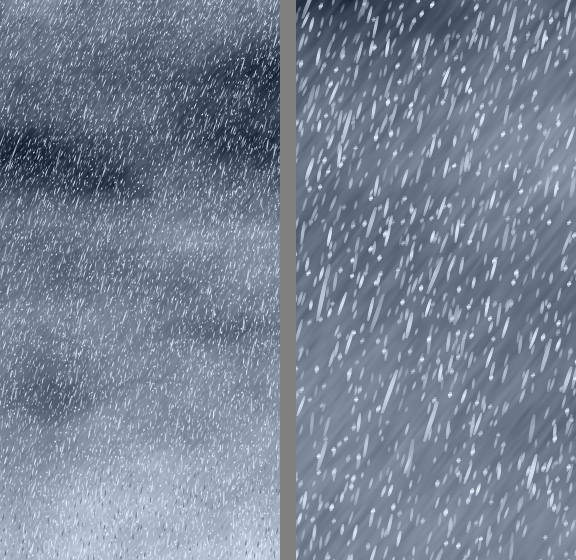
Left: the whole. Right: its middle third, enlarged.
A WebGL 2 fragment shader for this texture:

```glsl
#version 300 es
precision highp float;

uniform vec2 u_resolution;
out vec4 fragColor;

const vec3 TINT = vec3(-0.042, 0.0, 0.075);
const float RAIN_GREY = 0.97;
const float SHADOW_GREY = 0.34;
const float SLANT_LOW = 0.16;
const float SLANT_GAIN = 0.08;
const float SLANT_JITTER = 0.16;
const float HATCH_SLANT = 0.75;
const float HATCH_STRENGTH = 0.19;
const float CLOUD_STRENGTH = 0.26;
const float BANK_STRENGTH = 1.15;

float hash(vec2 p) {
    return fract(sin(dot(p, vec2(127.1, 311.7))) * 43758.5453);
}

float noise(vec2 p) {
    vec2 i = floor(p), f = fract(p);
    f = f * f * (3.0 - 2.0 * f);
    return mix(mix(hash(i), hash(i + vec2(1, 0)), f.x),
               mix(hash(i + vec2(0, 1)), hash(i + vec2(1, 1)), f.x), f.y);
}

float fbm(vec2 p) {
    float sum = 0.0, weight = 0.5;
    for (int i = 0; i < 5; i++) {
        sum += weight * noise(p);
        p = mat2(1.6, 1.2, -1.2, 1.6) * p + 7.3;
        weight *= 0.5;
    }
    return sum;
}

// Soft elliptical cloud bank
float bank(vec2 p, vec2 centre, vec2 radius) {
    vec2 d = (p - centre) / radius;
    return exp(-dot(d, d));
}

// Grey level of the stormy sky, with h running from bottom 0 to top 1
float sky(vec2 p, float h) {
    float depth = 1.0 - h;
    float grey = 0.355 + 0.42 * pow(depth, 2.5) + 0.10 * smoothstep(0.86, 1.0, h);
    vec2 streaked = vec2(p.x - 0.25 * p.y, p.y);
    float cloud = fbm(streaked * vec2(3.0, 5.0) + 4.0);
    vec2 q = vec2(p.x, h);
    q += vec2(0.16, 0.07) * (vec2(cloud, fbm(streaked * 4.0 + 19.0)) - 0.48);
    float banks = -0.17 * bank(q, vec2(0.97, 0.88), vec2(0.28, 0.06));
    banks -= 0.17 * bank(q, vec2(1.00, 0.75), vec2(0.34, 0.07));
    banks -= 0.16 * bank(q, vec2(0.08, 0.73), vec2(0.30, 0.05));
    banks -= 0.15 * bank(q, vec2(0.38, 0.67), vec2(0.22, 0.04));
    banks -= 0.10 * bank(q, vec2(0.85, 0.40), vec2(0.28, 0.035));
    banks -= 0.12 * bank(q, vec2(0.16, 0.30), vec2(0.20, 0.05));
    banks -= 0.08 * bank(q, vec2(0.75, 0.24), vec2(0.16, 0.04));
    banks += 0.12 * bank(q, vec2(0.85, 0.56), vec2(0.35, 0.07));
    banks += 0.08 * bank(q, vec2(0.25, 0.43), vec2(0.25, 0.05));
    return max(grey + BANK_STRENGTH * banks + CLOUD_STRENGTH * (cloud - 0.48), 0.11);
}

// One layer of scattered drops: size holds half width and half length
float drops(vec2 p, vec2 cell, vec2 size, float density, float seed) {
    float pixel = 1.0 / u_resolution.x;
    vec2 home = floor(p / cell);
    float cover = 0.0;
    for (int j = -1; j <= 1; j++) {
        for (int i = -1; i <= 1; i++) {
            vec2 id = home + vec2(i, j);
            vec2 key = id + seed;
            float cluster = 0.4 + 1.2 * noise(id * cell * vec2(18.0, 9.0) + seed);
            if (hash(key + 3.7) > density * cluster) continue;
            vec2 spot = vec2(hash(key), hash(key + 17.3));
            vec2 d = p - (id + 0.1 + 0.8 * spot) * cell;
            d.x -= SLANT_JITTER * (2.0 * hash(key + 41.9) - 1.0) * d.y;
            float reach = size.y * mix(0.35, 1.0, hash(key + 29.1));
            float along = clamp(d.y / reach, -1.0, 1.0);
            float gap = length(vec2(d.x, d.y - along * reach));
            float width = size.x * (1.0 - 0.35 * along * along);
            float line = 1.0 - smoothstep(width - 0.6 * pixel, width + 0.7 * pixel, gap);
            float fade = 1.0 - 0.35 * along * along;
            cover = max(cover, line * fade * mix(0.4, 1.0, hash(key + 53.3)));
        }
    }
    return cover;
}

void main() {
    vec2 p = gl_FragCoord.xy / u_resolution.x;
    float h = gl_FragCoord.y / u_resolution.y;
    float grey = sky(p, h);

    // Fine slanted hatching in two scales
    vec2 hatch = vec2(p.x - HATCH_SLANT * p.y, p.y);
    float lines = 0.5 * noise(hatch * vec2(120.0, 24.0)) + 0.5 * noise(hatch * vec2(210.0, 50.0) + 31.0);
    grey += HATCH_STRENGTH * (lines - 0.5) * (0.5 + 0.5 * h);

    // Wind bends the rain more strongly toward the upper left
    vec2 wind = p;
    wind.x -= p.y * (SLANT_LOW + SLANT_GAIN * p.y - 0.08 * p.x);

    // Dark drops near the ground
    float shade = drops(wind, vec2(0.022, 0.045), vec2(0.0021, 0.012), 0.55, 71.0);
    grey = mix(grey, SHADOW_GREY, 0.75 * shade * (1.0 - smoothstep(0.08, 0.30, h)));

    // Bright rain from mist to long streaks
    float rain = 0.60 * drops(wind, vec2(0.012, 0.022), vec2(0.0016, 0.007), 0.62, 5.0);
    rain = max(rain, 0.90 * drops(wind, vec2(0.018, 0.038), vec2(0.0021, 0.013), 0.62, 23.0));
    rain = max(rain, 0.95 * drops(wind, vec2(0.018, 0.020), vec2(0.0027, 0.003), 0.40, 37.0));
    rain = max(rain, 0.80 * drops(wind, vec2(0.045, 0.090), vec2(0.0028, 0.026), 0.42, 59.0));
    grey = mix(grey, RAIN_GREY, rain);

    fragColor = vec4(clamp(grey + TINT, 0.0, 1.0), 1.0);
}
```
